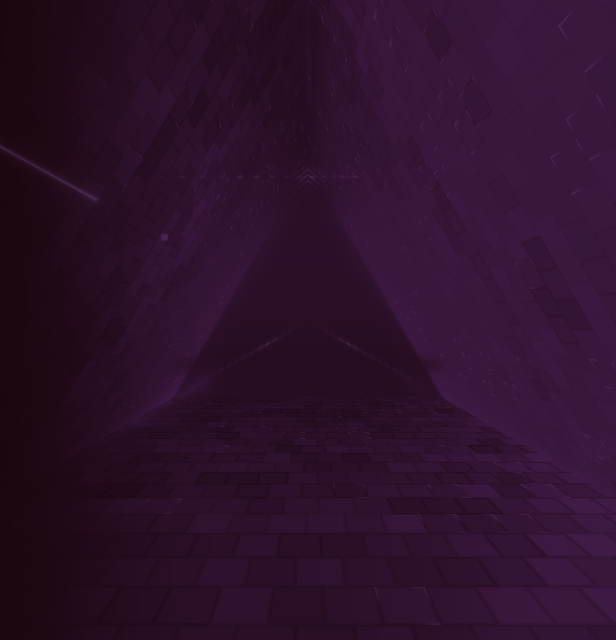
Write a Shadertoy shader that draws this background.

```glsl
float hash(vec2 p) {
    return fract(sin(dot(p, vec2(127.1, 311.7))) * 4375.85);
}

float segmentDistance(vec2 p, vec2 a, vec2 b) {
    vec2 ab = b - a;
    return length(p - a - ab * clamp(dot(p - a, ab) / dot(ab, ab), 0.0, 1.0));
}

// Bricks on one plane: x = shade offset, y = joint, z = glinting edge
vec3 bricks(vec2 plane, vec2 pixel, float side) {
    vec2 size = side < 0.5 ? vec2(0.19, 0.3) : vec2(0.15, 0.22);
    vec2 cell = plane / size;
    pixel /= size;
    float row = floor(cell.y);
    cell.x += 0.5 * mod(row, 2.0) + 0.3 * hash(vec2(row, side));
    vec2 id = floor(cell) + side * 41.0;
    vec2 f = fract(cell);
    vec2 edge = min(f, 1.0 - f);
    vec2 lines = 1.0 - smoothstep(vec2(0.015), vec2(0.045) + pixel, edge);
    float detail = 1.0 - smoothstep(0.35, 1.0, max(pixel.x, pixel.y));
    float shade = 0.36 * (hash(id) - 0.5) + 0.3 * (hash(floor(id / vec2(3.0, 2.0))) - 0.5);
    float joint = max(lines.x, lines.y) * (0.25 + 0.75 * hash(id + 2.7));
    float glint = step(0.9, hash(id + 7.3)) * max(lines.x * smoothstep(0.4, 0.9, f.y),
                                                  lines.y * smoothstep(0.6, 0.9, f.x));
    return vec3(shade, joint, glint) * detail;
}

void mainImage(out vec4 fragColor, in vec2 fragCoord) {
    vec2 p = (fragCoord - 0.5 * iResolution.xy) / iResolution.y;
    vec2 mirrored = vec2(abs(p.x), p.y);

    // Three planes of a triangular tunnel
    float wall = dot(mirrored, vec2(0.866, 0.5));
    bool isFloor = -p.y > wall;
    float d = max(max(wall, -p.y), 0.02);
    float side = isFloor ? 0.0 : (p.x < 0.0 ? 1.0 : 2.0);
    float across = (isFloor ? p.x : dot(mirrored, vec2(-0.5, 0.866))) / d;
    vec2 pixel = vec2((1.0 + abs(across)) / d, 1.0 / (d * d)) / iResolution.y;
    vec3 brick = bricks(vec2(across, 1.0 / d), pixel, side);

    // Broad light, dark on the left and violet on the right
    float fromLeft = smoothstep(-0.5, -0.12, p.x);
    float light;
    if (isFloor) {
        light = 0.02 + 0.53 * fromLeft + 0.36 * smoothstep(0.0, 0.42, p.x);
        light *= mix(0.76, 1.0, smoothstep(0.12, 0.25, d));
        light *= 1.0 + 1.1 * brick.x - 0.38 * brick.y;
    } else {
        float leftWall = 0.78 * fromLeft * mix(1.0, 0.76, smoothstep(0.1, 0.5, p.y));
        light = mix(leftWall, 1.0, smoothstep(-0.02, 0.04, p.x));
        light *= 1.0 - 0.55 * exp(-abs(p.x) * 9.0) * smoothstep(0.0, 0.3, p.y);
        // Streaks running down the tunnel
        float streak = sin(across * 23.0 + side) + sin(across * 57.0) + sin(across * 101.0);
        light *= 1.0 + 0.02 * streak * exp(-6.0 * max(d - 0.12, 0.0));
        // Haze hides the bricks towards the far end
        float clarity = smoothstep(0.13, 0.28, d) * (p.x > 0.0 ? 0.8 : 1.2);
        light *= 1.0 + clarity * (brick.x - 0.24 * brick.y);
        light += 0.13 * exp(-abs(d - 0.124) * 45.0) * smoothstep(0.2, 0.0, p.y);
        // Bright faces level off
        light = min(light, 0.85 + 0.4 * (light - 0.85));
    }

    // Dark end opening, with shadowed corners
    float hollow = 0.36 + 0.13 * smoothstep(-0.1, 0.1, p.y);
    hollow += 0.12 * smoothstep(0.09, 0.123, d) * smoothstep(-0.09, 0.0, p.y);
    float opening = 1.0 - smoothstep(0.117, 0.125, d);
    light = mix(light, hollow, opening);
    vec2 corner = (mirrored - vec2(0.18, -0.071)) / vec2(0.03, 0.014);
    light = mix(light, 0.38, 0.7 * exp(-dot(corner, corner)));
    vec2 apex = (p - vec2(0.0, 0.185)) / vec2(0.045, 0.035);
    light = mix(light, 0.4, 0.7 * exp(-dot(apex, apex)));

    // Lit lower creases, wider above the floor line
    float leftCrease = segmentDistance(p, vec2(-0.166, -0.098), vec2(-0.383, -0.229));
    float rightCrease = segmentDistance(p, vec2(0.166, -0.098), vec2(0.5, -0.291));
    light += 0.42 * exp(-leftCrease * 75.0) * smoothstep(-0.42, -0.18, p.x);
    light += 0.15 * exp(-rightCrease * 60.0);

    // Thin broken reflections inside the opening
    float rail = segmentDistance(mirrored, vec2(0.018, -0.012), vec2(0.16, -0.092));
    float railFade = 0.14 + 0.4 * exp(-pow((mirrored.x - 0.064) / 0.014, 2.0));
    railFade *= 0.7 + 0.3 * sin(mirrored.x * 520.0);
    float glow = railFade * exp(-rail * 600.0);

    // Bright slash on the left wall
    float slash = segmentDistance(p, vec2(-0.49, 0.276), vec2(-0.331, 0.188));
    glow += 0.5 * exp(-slash * 450.0) + 0.1 * exp(-slash * 70.0);

    // Row of sparks, closing up towards the crease
    for (int i = 0; i < 16; i++) {
        float k = float(i) / 15.0;
        vec2 spark = vec2(-0.265 + 0.34 * k * (1.6 - 0.6 * k), 0.224);
        vec2 offset = (p - spark) / vec2(0.004, 0.002);
        glow += (0.08 + 0.22 * hash(vec2(i, 3.0))) * exp(-dot(offset, offset));
    }
    vec2 lamp = abs(p - vec2(-0.224, 0.129)) / 0.005;
    glow += 0.3 * (1.0 - smoothstep(0.7, 1.3, max(lamp.x, lamp.y)));

    // Fan of slats and a thin seam at the upper crease
    vec2 fan = (p - vec2(0.0, 0.224)) / vec2(0.022, 0.014);
    glow += 0.25 * exp(-dot(fan, fan)) * smoothstep(0.2, 0.9, sin((abs(p.x) * 0.8 + p.y) * 700.0));
    glow += 0.08 * exp(-abs(p.x - 0.001) * 350.0) * smoothstep(0.25, 0.4, p.y);
    glow += 0.24 * brick.z * (1.0 - opening) * smoothstep(-0.45, -0.1, p.x);

    vec3 shadow = vec3(0.105, 0.025, 0.06);
    vec3 violet = vec3(0.235, 0.097, 0.255);
    vec3 color = mix(shadow, violet, clamp(light, 0.0, 1.1));
    color += glow * vec3(0.28, 0.2, 0.36);
    fragColor = vec4(color, 1.0);
}
```
